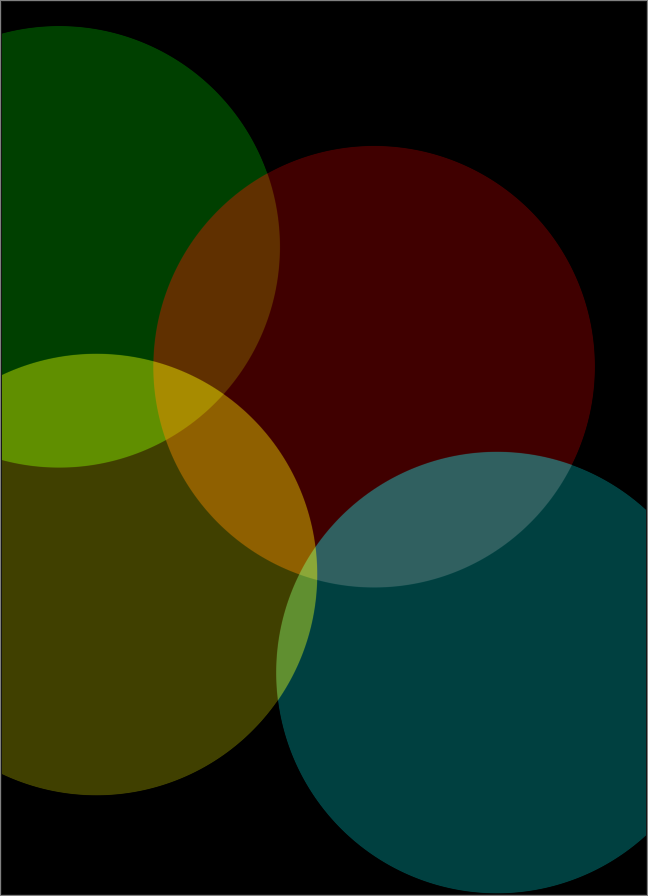
A Shadertoy shader for this background:

```glsl
// Four translucent overlapping discs on black inside a thin grey frame.

// Lays a half-transparent disc over a premultiplied layer.
vec4 addDisc(vec4 layer, vec2 p, vec2 center, vec3 color) {
    float dist = length(p - center) - 0.2465;
    float pixel = 1.0 / iResolution.y;
    float alpha = 0.5 * (1.0 - smoothstep(-0.7 * pixel, 0.7 * pixel, dist));
    return layer * (1.0 - alpha) + vec4(color, 1.0) * alpha;
}

void mainImage(out vec4 fragColor, in vec2 fragCoord) {
    // Canvas heights as the unit, origin at the lower left
    vec2 p = fragCoord / iResolution.y;
    vec2 size = iResolution.xy / iResolution.y;
    float pixel = 1.0 / iResolution.y;

    // Discs from back to front
    vec4 layer = vec4(0.0);
    layer = addDisc(layer, p, vec2(0.0660, 0.7246), vec3(0.0, 1.0, 0.0));
    layer = addDisc(layer, p, vec2(0.4176, 0.5908), vec3(1.0, 0.0, 0.0));
    layer = addDisc(layer, p, vec2(0.5547, 0.2493), vec3(0.0, 1.0, 1.0));
    layer = addDisc(layer, p, vec2(0.1076, 0.3587), vec3(1.0, 1.0, 0.0));

    // Overlaps glow brighter because coverage scales the light
    vec3 color = layer.rgb * layer.a;

    // Dark inset and grey hairline around the border
    vec2 toEdge = min(p, size - p);
    float edge = min(toEdge.x, toEdge.y);
    color *= clamp((edge - 0.0022) / pixel + 0.5, 0.0, 1.0);
    float hairline = clamp((0.0013 - edge) / pixel + 0.5, 0.0, 1.0);
    color = mix(color, vec3(0.5), hairline);

    fragColor = vec4(color, 1.0);
}
```
